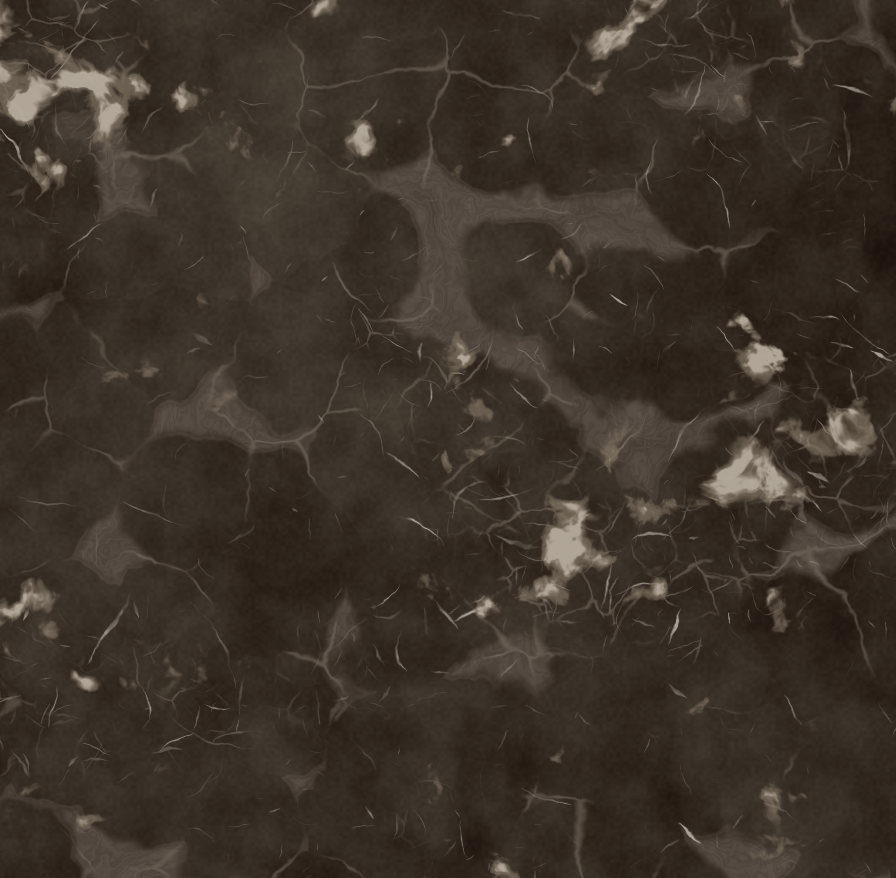
Write a Shadertoy shader that draws this texture.

```glsl
vec2 hash2(vec2 p) {
    vec3 q = fract(p.xyx * vec3(.1031, .1030, .0973));
    q += dot(q, q.yzx + 33.33);
    return fract((q.xx + q.yz) * q.zy);
}

float noise(vec2 p) {
    vec2 i = floor(p), f = fract(p);
    f = f * f * (3. - 2. * f);
    float low = mix(hash2(i).x, hash2(i + vec2(1, 0)).x, f.x);
    float high = mix(hash2(i + vec2(0, 1)).x, hash2(i + 1.).x, f.x);
    return mix(low, high, f.y);
}

float fbm(vec2 p) {
    float sum = 0., amp = .5;
    for (int i = 0; i < 5; i++) {
        sum += amp * noise(p);
        p = mat2(1.6, 1.2, -1.2, 1.6) * p + 17.3;
        amp *= .5;
    }
    return sum;
}

// Nearest distance, second distance and a random tone per pebble
vec3 pebbles(vec2 p) {
    vec3 res = vec3(9, 9, 0);
    for (int y = -1; y <= 1; y++)
    for (int x = -1; x <= 1; x++) {
        vec2 cell = floor(p) + vec2(x, y);
        float d = length(cell + hash2(cell) - p);
        if (d < res.x) res = vec3(d, res.x, hash2(cell + 71.).x);
        else res.y = min(res.y, d);
    }
    return res;
}

// Short tapered arcs, roughly aligned with their neighbours
float slivers(vec2 p, float density, float seed, float soft) {
    float ink = 0.;
    for (int y = -1; y <= 1; y++)
    for (int x = -1; x <= 1; x++) {
        vec2 cell = floor(p) + vec2(x, y);
        vec2 h = hash2(cell + seed), k = hash2(cell + seed + 57.), m = hash2(cell + seed + 113.);
        vec2 d = p - cell - h;
        float a = 9. * noise(cell * .22 + seed) + 1.8 * (k.x - .5);
        d = mat2(cos(a), -sin(a), sin(a), cos(a)) * d;
        d.y += (m.x - .5) * 1.1 * d.x * d.x;
        float len = mix(.18, .8, k.y * k.y);
        float taper = 1. - abs(d.x) / len;
        float width = mix(.012, .042, h.y * h.y) * taper;
        float line = smoothstep(soft, -soft, abs(d.y) - width) * smoothstep(0., .25, taper);
        ink = max(ink, line * smoothstep(m.y - .08, m.y + .08, density) * mix(.25, 1., k.x * k.x));
    }
    return ink;
}

void mainImage(out vec4 fragColor, in vec2 fragCoord) {
    vec2 uv = fragCoord / iResolution.y;
    float px = 1. / iResolution.y;
    vec2 warp = vec2(fbm(uv * 9.), fbm(uv * 9. + 40.)) - .5;
    vec2 fine = vec2(fbm(uv * 34. + 5.), fbm(uv * 34. + 80.)) - .5;
    vec2 p = uv + .07 * warp + .012 * fine;
    float cluster = fbm(uv * 5.5 + 23.);

    // Brown ground with clouds, pebble tones, grain and dark smudges
    vec3 big = pebbles(p * 8.);
    vec3 small = pebbles(p * 21. + 9.);
    float tone = .46 + 1.1 * (fbm(uv * 3.2 + 3.) - .5) + .9 * (fbm(uv * 24.) - .5);
    tone += .16 * (big.z - .5) + .12 * (small.z - .5) * smoothstep(.4, .6, cluster);
    tone += .22 * (noise(uv * 260.) - .5) - .12 * (uv.x - .5);
    tone -= .35 * smoothstep(.6, .8, fbm(uv * vec2(9, 2.5) + 61.));
    tone -= .3 * smoothstep(.6, .8, fbm(uv * vec2(2.5, 10) + 90.));
    vec3 col = mix(vec3(.165, .128, .098), vec3(.288, .254, .214), tone);

    // Grey-brown fill in the hollows between round pebbles
    float hollow = big.x + 1.3 * (fbm(uv * 4. + 51.) - .5);
    float fill = smoothstep(.68, .8, hollow);
    float flow = fbm(p * 16. + 4. * warp);
    float streak = .5 + .5 * sin(60. * flow + 20. * big.x);
    vec3 silt = mix(vec3(.30, .26, .23), vec3(.46, .41, .37), .75 * flow + .3 * streak - .05);
    col = mix(col, silt, .72 * fill);
    float rim = smoothstep(.03, 0., abs(hollow - .71));
    col += .045 * rim * smoothstep(.4, .6, noise(uv * 15.));

    // Broken seams along pebble borders
    float seam = smoothstep(.045, .0, big.y - big.x) * smoothstep(.5, .68, fbm(uv * 11. + 7.));
    float web = smoothstep(.09, .01, small.y - small.x) * smoothstep(.5, .66, cluster);
    web *= smoothstep(.42, .68, fbm(uv * 26. + 31.));
    col = mix(col, vec3(.47, .43, .38), .55 * max(seam, web));

    // Pale calcite slivers in three sizes
    float density = smoothstep(.36, .72, cluster);
    vec2 q = uv + .025 * warp + .012 * fine;
    float ink = slivers(q * 13., .15 + .6 * density, 3., 13. * px);
    ink = max(ink, .85 * slivers(q * 23., .08 + .8 * density, 211., 23. * px));
    ink = max(ink, .6 * slivers(q * 38., .1 + .7 * density, 405., 38. * px));
    ink *= .45 + .9 * smoothstep(.3, .65, fbm(uv * 45. + 12.));
    col = mix(col, vec3(.74, .71, .66), .85 * clamp(ink, 0., 1.));

    // Rare cream crystals
    float crystal = fbm(p * 19. + 140.) + .5 * (cluster - .5);
    col = mix(col, vec3(.50, .45, .38), .7 * smoothstep(.68, .76, crystal));
    col = mix(col, vec3(.76, .72, .66), .8 * smoothstep(.75, .82, crystal + .12 * fine.x));

    fragColor = vec4(col, 1.);
}
```
